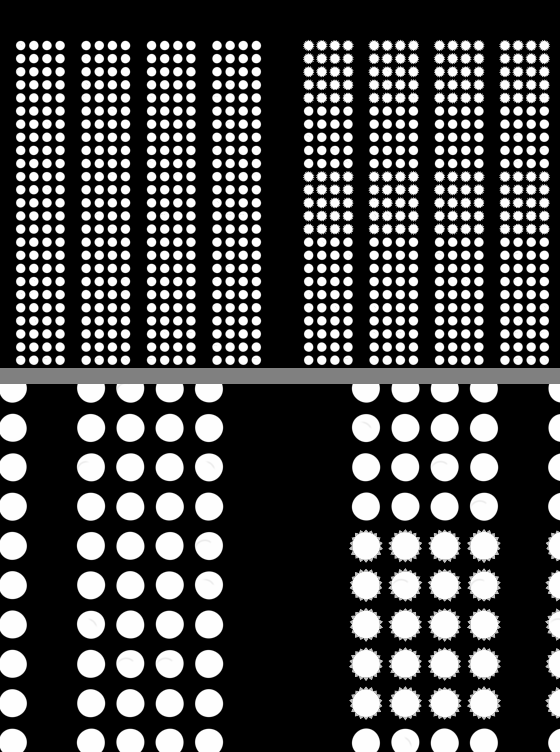
Top: the whole. Bottom: its middle third, enlarged.
Reproduce this pattern procedurally as a Shadertoy shader.

```glsl
// Lengths are fractions of the canvas height
#define DOT_PITCH 0.03563
#define GROUP_PITCH 0.1778
#define FIRST_DOT vec2(0.0563, 0.8763)
#define HALF_SHIFT 0.7825
#define HALF_SPLIT 0.768
#define GROUPS 4.0
#define GROUP_COLUMNS 4.0
#define ROWS 25.0
#define RADIUS 0.01265
#define SPIKE_LENGTH 0.0031
#define SPIKES 18.0
#define BAND_ROWS 5.0

float hash(vec2 p) {
    vec3 q = fract(vec3(p.xyx) * 0.1031);
    q += dot(q, q.yzx + 33.33);
    return fract((q.x + q.y) * q.z);
}

// Uneven radial teeth, 0 in the valleys and up to 1 at the tips
float spikes(float angle, float seed) {
    float turn = (angle / 6.28319 + 0.5) * SPIKES;
    float tooth = 1.0 - abs(2.0 * fract(turn) - 1.0);
    return tooth * mix(0.65, 1.0, hash(vec2(floor(turn), seed)));
}

void mainImage(out vec4 fragColor, in vec2 fragCoord) {
    vec2 p = fragCoord / iResolution.y;
    float aa = 0.75 / iResolution.y;

    // Nearest dot: half, group, column and row counted from the top
    float rightHalf = step(HALF_SPLIT, p.x);
    vec2 q = p - FIRST_DOT - vec2(rightHalf * HALF_SHIFT, 0.0);
    float group = clamp(floor((q.x + 0.5 * DOT_PITCH) / GROUP_PITCH), 0.0, GROUPS - 1.0);
    q.x -= group * GROUP_PITCH;
    float column = clamp(floor(q.x / DOT_PITCH + 0.5), 0.0, GROUP_COLUMNS - 1.0);
    float row = clamp(floor(0.5 - q.y / DOT_PITCH), 0.0, ROWS - 1.0);
    q -= vec2(column, -row) * DOT_PITCH;

    vec2 id = vec2(column + GROUP_COLUMNS * (group + GROUPS * rightHalf), row);
    float seed = hash(id + 3.7);
    float dist = length(q);
    float angle = atan(q.y, q.x);

    // Clean disc with a barely uneven rim
    float rim = RADIUS * (1.0 + 0.012 * sin(3.0 * angle + 6.28319 * seed));
    float disc = 1.0 - smoothstep(-aa, aa, dist - rim);

    // Spiky fringe on two bands of rows in the right half
    float band = floor(row / BAND_ROWS);
    float fuzzy = rightHalf * (1.0 - mod(band, 2.0)) * step(band, 2.5);
    float reach = RADIUS + SPIKE_LENGTH * spikes(angle, 100.0 * seed);
    float fringe = 0.75 * fuzzy * (1.0 - smoothstep(-aa, aa, dist - reach));

    // Faint scuff arcs inside a few dots
    float arc = smoothstep(0.0015, 0.0, abs(length(q + 0.3 * RADIUS) - 0.7 * RADIUS));
    float scuff = 0.07 * step(0.86, seed) * arc * smoothstep(0.2, 0.8, sin(angle + 20.0 * seed));

    float shade = max(disc * (0.995 - scuff), fringe);
    fragColor = vec4(vec3(shade), 1.0);
}
```
